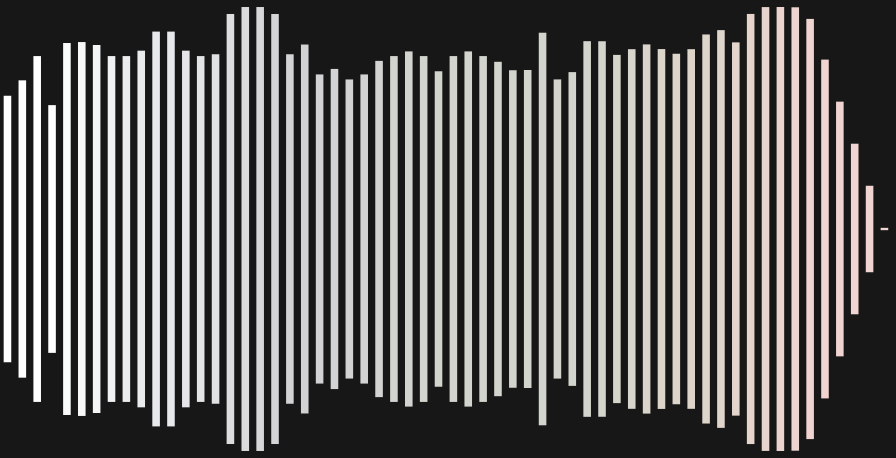
Reproduce this background procedurally as a WebGL 2 fragment shader.

```glsl
#version 300 es
precision highp float;
// Mirrored bar waveform in pale tints on a charcoal ground.
uniform vec2 u_resolution;
out vec4 fragColor;

// Swells and dips of the envelope: centre bar, half width in bars, height
const vec3 swells[15] = vec3[15](
  vec3(-0.6, 1.8, -34.0), vec3(3.0, 0.6, -42.0), vec3(4.9, 1.4, 12.0),
  vec3(10.5, 1.4, 21.0), vec3(16.5, 2.05, 42.0), vec3(20.0, 0.6, 10.0),
  vec3(22.5, 1.9, -20.0), vec3(22.0, 0.6, 9.0), vec3(29.0, 0.6, -9.0),
  vec3(36.1, 2.6, -16.0), vec3(36.0, 0.6, 36.0), vec3(39.4, 1.0, 11.0),
  vec3(44.0, 4.0, 6.0), vec3(48.0, 1.05, 20.0), vec3(51.9, 2.6, 42.0));

// Half height of a bar as a fraction of the canvas height
float barHeight(float bar) {
  float h = 148.0;
  for (int k = 0; k < 15; k++) {
    float d = (bar - swells[k].x) / swells[k].y;
    h += swells[k].z * exp(-d * d * d * d * d * d);
  }
  // Four-bar ripple through the middle and right
  h += 4.0 * cos((bar - 27.0) * 1.5708) * step(25.0, bar) * step(bar, 49.0);
  // Straight taper at the right end
  h = min(h, 1.0 + 36.0 * (59.0 - bar));
  return h / 392.0;
}

// White, cool grey, sage, sand and rose from left to right
vec3 barTint(float x) {
  vec3 c = mix(vec3(1.0), vec3(0.91, 0.915, 0.925), smoothstep(0.04, 0.18, x));
  c = mix(c, vec3(0.825, 0.825, 0.835), smoothstep(0.17, 0.34, x));
  c = mix(c, vec3(0.825, 0.835, 0.805), smoothstep(0.34, 0.5, x));
  c = mix(c, vec3(0.87, 0.835, 0.79), smoothstep(0.64, 0.78, x));
  return mix(c, vec3(0.94, 0.83, 0.82), smoothstep(0.78, 0.92, x));
}

void main() {
  vec2 uv = gl_FragCoord.xy / u_resolution;
  float bars = 60.28;
  float bar = floor(uv.x * bars);
  float across = abs(fract(uv.x * bars) - 0.502);
  float along = abs(uv.y - 0.5);

  // Smooth edge coverage, one pixel wide on each axis
  float sideMask = clamp((0.255 - across) * u_resolution.x / bars + 0.5, 0.0, 1.0);
  float endMask = clamp((barHeight(bar) - along) * u_resolution.y + 0.5, 0.0, 1.0);

  vec3 ground = vec3(0.092);
  vec3 color = mix(ground, barTint((bar + 0.5) / bars), sideMask * endMask);
  fragColor = vec4(color, 1.0);
}
```
